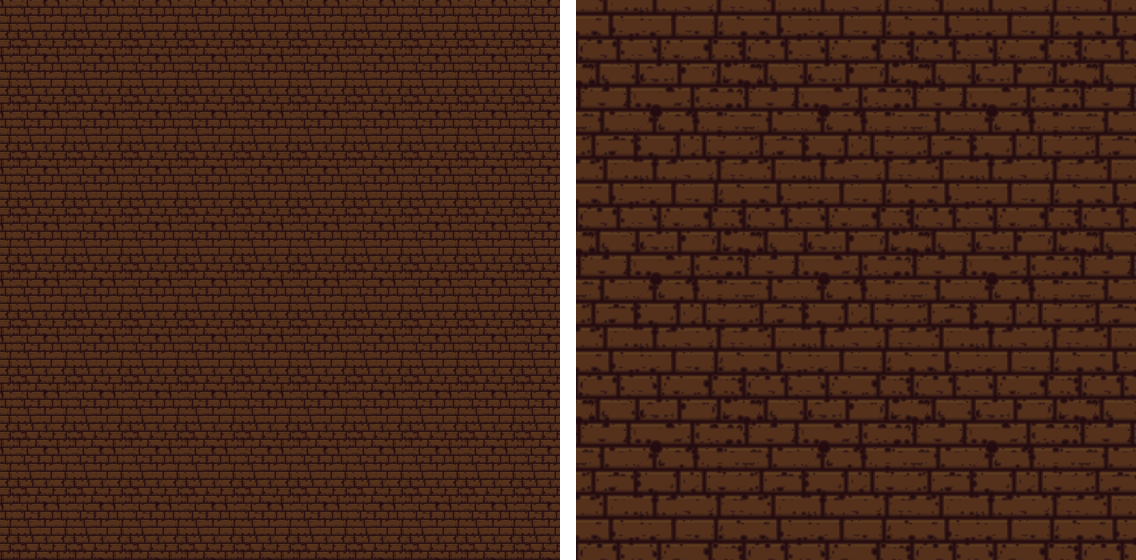
Left, the full canvas; right, a detail of the centre.
Reproduce this texture procedurally as a WebGL 1 fragment shader.

```glsl
precision highp float;
// Old brown brick wall: a seven-course tile of uneven, chipped bricks, repeated 10 by 10.

uniform vec2 u_resolution;

const float TILES = 10.0;        // repeats across and down
const float COURSES = 7.0;       // brick rows in a tile
const float COURSE_SHIFT = 0.1;  // mortar offset, in courses

// Lengths in tile widths
const float HALF_GAP = 0.009;
const float CORNER = 0.014;
const float RIM = 0.007;
const float LIGHT_DEPTH = 0.029;
const float SHADE_DEPTH = 0.024;
const float CHIP_CELLS = 20.0;
const float CHIP_SIZE = 0.020;
const float CHIP_REACH = 0.026;
const vec3 SCAR_A = vec3(0.81, 0.995, 0.036);  // x, y, radius
const vec3 SCAR_B = vec3(0.35, 0.84, 0.024);

const vec3 BRICK = vec3(0.332, 0.192, 0.110);
const vec3 LIGHT = vec3(0.368, 0.236, 0.126);
const vec3 SHADE = vec3(0.285, 0.162, 0.108);
const vec3 RIM_COLOR = vec3(0.230, 0.120, 0.090);
const vec3 MORTAR = vec3(0.185, 0.078, 0.070);
const vec3 MORTAR_DEEP = vec3(0.140, 0.045, 0.058);

vec3 hash3(vec2 p) {
  vec3 q = vec3(dot(p, vec2(12.7, 31.1)), dot(p, vec2(26.9, 18.3)), dot(p, vec2(41.9, 37.2)));
  return fract(sin(q) * 4375.85);
}

// Coverage of the region where d is negative
float inside(float d, float px) {
  return clamp(0.5 - d / px, 0.0, 1.0);
}

// Upright joints of a course; a three-brick course repeats one value
vec4 joints(float course) {
  if (course < 0.5) return vec4(0.045, 0.489, 0.800, 0.800);
  if (course < 1.5) return vec4(0.097, 0.437, 0.689, 0.941);
  if (course < 2.5) return vec4(0.184, 0.507, 0.802, 0.802);
  if (course < 3.5) return vec4(0.167, 0.541, 0.915, 0.915);
  if (course < 4.5) return vec4(0.132, 0.333, 0.585, 0.828);
  if (course < 5.5) return vec4(0.184, 0.463, 0.698, 0.949);
  return vec4(0.027, 0.350, 0.646, 0.646);
}

// Depth inside a round scar that wraps around the tile
float scar(vec2 p, vec3 s) {
  return s.z - length(fract(p - s.xy + 0.5) - 0.5);
}

// Cellular chips of random size, periodic over the tile
float chips(vec2 p) {
  vec2 cell = floor(p * CHIP_CELLS);
  float depth = max(scar(p, SCAR_A), scar(p, SCAR_B));
  for (int j = -1; j <= 1; j++) {
    for (int i = -1; i <= 1; i++) {
      vec2 c = cell + vec2(float(i), float(j));
      vec3 h = hash3(mod(c, CHIP_CELLS) + 1.0);
      float dist = length(p - (c + h.xy) / CHIP_CELLS);
      depth = max(depth, CHIP_SIZE * h.z * h.z - dist);
    }
  }
  return depth;
}

vec3 wall(vec2 p, float px) {
  float y = p.y * COURSES + COURSE_SHIFT;
  float top = fract(y) / COURSES;
  float bottom = 1.0 / COURSES - top;

  // Rounded brick, negative inside
  vec4 j = joints(mod(floor(y), COURSES));
  vec4 side = min(fract(p.x - j), fract(j - p.x));
  vec2 edge = vec2(min(min(side.x, side.y), min(side.z, side.w)), min(top, bottom));
  vec2 q = CORNER + HALF_GAP - edge;
  float d = length(max(q, 0.0)) + min(max(q.x, q.y), 0.0) - CORNER;

  // Chips bite only near the edges
  d = max(d, min(chips(p), d + CHIP_REACH));

  // Lit upper edge, shaded lower edge, dark rim, mortar
  vec3 face = mix(BRICK, LIGHT, inside(top - LIGHT_DEPTH, px));
  face = mix(face, SHADE, inside(bottom - SHADE_DEPTH, px));
  face = mix(RIM_COLOR, face, inside(d + RIM, px));
  vec3 gap = mix(MORTAR, MORTAR_DEEP, smoothstep(0.0, HALF_GAP, d));
  return mix(gap, face, inside(d, px));
}

void main() {
  float unit = TILES / min(u_resolution.x, u_resolution.y);
  vec3 color = vec3(0.0);
  // Two by two samples per pixel
  for (int j = 0; j < 2; j++) {
    for (int i = 0; i < 2; i++) {
      vec2 at = gl_FragCoord.xy + vec2(float(i), float(j)) * 0.5 - 0.25;
      color += wall(vec2(at.x, u_resolution.y - at.y) * unit, unit * 0.5);
    }
  }
  gl_FragColor = vec4(color * 0.25, 1.0);
}
```
